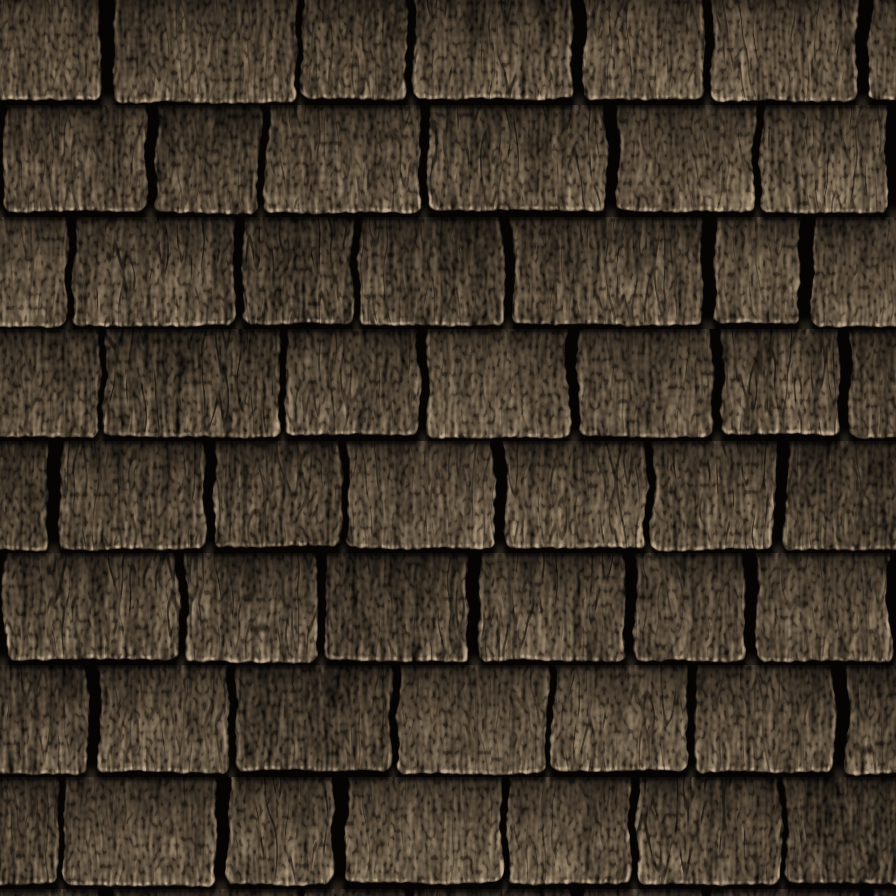
Reproduce this texture procedurally as a WebGL 1 fragment shader.

```glsl
precision highp float;

// Weathered wooden shingles: eight overlapping courses of six, tiling both ways.
// Jittered seams and wavy lower edges cut each shingle out as a rounded shape;
// stretched periodic gradient noise gives the grain, cracks and pits.

uniform vec2 u_resolution;

float hash(vec2 p) {
  return fract(sin(dot(p, vec2(127.1, 311.7))) * 4375.85);
}

vec2 gradient(vec2 cell, vec2 period) {
  float angle = 6.2832 * hash(mod(cell, period) + 0.37);
  return vec2(cos(angle), sin(angle));
}

// Gradient noise that wraps after a whole number of cells
float noise(vec2 p, vec2 period) {
  vec2 i = floor(p), f = fract(p);
  vec2 w = f * f * f * (f * (f * 6.0 - 15.0) + 10.0);
  vec2 e = vec2(1.0, 0.0);
  float a = dot(gradient(i, period), f);
  float b = dot(gradient(i + e.xy, period), f - e.xy);
  float c = dot(gradient(i + e.yx, period), f - e.yx);
  float d = dot(gradient(i + e.xx, period), f - e.xx);
  return mix(mix(a, b, w.x), mix(c, d, w.x), w.y);
}

// Noise stretched over the unit canvas, shifted by a seed for each shingle
float grain(vec2 p, vec2 cells, vec2 seed) {
  return noise(p * cells + seed, cells);
}

// Distance inward from the nearest seam, in course heights, and shingle number
vec2 findShingle(float x, float row, float height) {
  float k = 7.0 - row;
  x = x * 6.0 - 0.55 - 0.32 * cos(0.7854 * k - 0.7) - 0.21 * cos(2.3562 * k - 1.09);
  float first = floor(x), inward = 10.0, id = 0.0;
  for (int j = -1; j <= 2; j++) {
    float i = first + float(j);
    vec2 key = vec2(mod(i, 6.0), row);
    float bend = 0.045 * noise(vec2(key.x * 9.3 + row * 3.7, height * 2.5), vec2(64.0));
    float offset = x - i - 0.38 * (hash(key + 3.1) - 0.5) - bend;
    float halfGap = mix(0.018, 0.05, hash(key + 8.6)) * mix(0.8, 1.1, height);
    inward = min(inward, abs(offset) - halfGap);
    if (offset > 0.0) id = key.x;
  }
  return vec2(inward * 1.333, id);
}

void main() {
  vec2 p = gl_FragCoord.xy / u_resolution;
  float pixel = 8.0 / u_resolution.y;
  float course = p.y * 8.0 - 0.059;
  float row = mod(floor(course), 8.0);
  float height = fract(course);

  vec2 shingle = findShingle(p.x, row, height);
  vec2 key = vec2(shingle.y, row);
  vec2 seed = vec2(key.x * 17.3 + row * 5.1, row * 11.7 + key.x * 3.9);

  // Rounded outline with a wavy, slightly chipped lower edge
  float chips = grain(p, vec2(110.0, 100.0), seed);
  float butt = 0.045 + 0.03 * (hash(key + 5.4) - 0.5)
             + 0.03 * grain(p, vec2(16.0, 4.0), seed);
  vec2 inset = vec2(shingle.x, height - butt);
  float depth = 0.07 - length(max(0.07 - inset, 0.0)) + 0.02 * chips;

  // Wood fibres, thin dark cracks along the grain, and small pits
  vec2 q = p + vec2(0.003 * grain(p, vec2(20.0, 30.0), seed), 0.0);
  float fibre = grain(q, vec2(120.0, 9.0), seed);
  float fine = grain(q, vec2(210.0, 32.0), seed + 4.7);
  float pits = grain(p, vec2(220.0, 130.0), seed + 9.2);
  float split = grain(q, vec2(75.0, 14.0), seed + 21.5);
  float stain = grain(q, vec2(24.0, 5.0), seed + 2.8);
  float rough = mix(0.35, 1.0, hash(key + 1.9));
  float tone = mix(0.27, 0.36, hash(key + 6.3));
  tone += 0.2 * rough * fibre + 0.2 * fine + 0.14 * pits + 0.13 * stain;
  float crack = 1.0 - smoothstep(0.02, 0.11, abs(split));
  tone *= 1.0 - 0.62 * rough * crack * smoothstep(-0.2, 0.3, stain + fine);
  tone *= 1.0 - 0.3 * smoothstep(0.15, 0.4, -pits);
  tone = max(tone, 0.05) * mix(1.08, 0.72, smoothstep(0.3, 1.0, height));

  // Thin, broken pale rim, strongest along the lower edge
  float rim = smoothstep(0.0, 0.02, depth) * (1.0 - smoothstep(0.02, 0.05, depth));
  float low = 1.0 - smoothstep(0.04, 0.3, height - butt);
  tone += rim * (0.08 + 0.09 * low) * clamp(0.7 + 2.0 * fine + 1.4 * chips, 0.0, 1.5);
  tone += 0.05 * low * (0.4 + 2.0 * fine);

  // Shadow cast by the course above, absent under its gaps
  float cover = smoothstep(-0.03, 0.04, findShingle(p.x, mod(row + 1.0, 8.0), 0.0).x);
  tone *= 1.0 - cover * (0.25 * smoothstep(0.8, 0.98, height)
                       + 0.5 * smoothstep(0.94, 1.0, height));

  // Black gaps open onto a dim strip of the shingle beneath
  float opening = 1.0 - smoothstep(-0.04, 0.03, shingle.x);
  float under = 0.02 + 0.14 * opening * (1.0 - smoothstep(0.0, 0.13, height));
  tone = mix(under, tone, smoothstep(-pixel, pixel, depth));

  vec3 wood = mix(vec3(1.0, 0.84, 0.645), vec3(1.0, 0.88, 0.71), smoothstep(0.2, 0.6, tone));
  gl_FragColor = vec4(wood * clamp(tone, 0.0, 0.75), 1.0);
}
```
